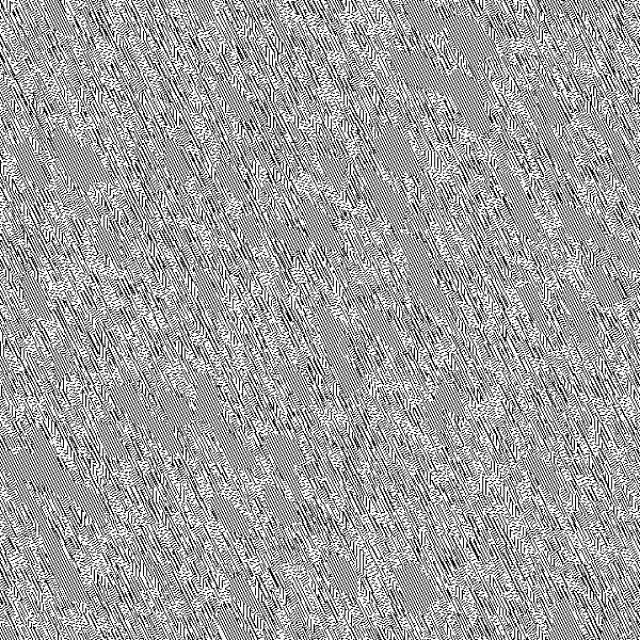
Write a Shadertoy shader that draws this pattern.

```glsl
const float GRID = 600.0;                        // cells across the canvas
const vec2 FINE_PATCH = vec2(5.5, 12.0);         // patch sizes in cells
const vec2 COARSE_PATCH = vec2(20.0, 34.0);
const float COARSE_SHARE = 0.13;
const vec3 INK = vec3(0.0);
const vec3 PAPER = vec3(1.0);
const int SAMPLES = 4;                           // per pixel side

vec3 hash3(vec2 p, float seed) {
    vec3 q = fract((p.xyx + seed) * vec3(0.1031, 0.1030, 0.0973));
    q += dot(q, q.yxz + 33.33);
    return fract((q.xxy + q.yzz) * q.zyx);
}

// Cellular noise: id of the nearest jittered point
vec2 nearestPatch(vec2 p, float seed) {
    vec2 base = floor(p), best = base;
    float bestDist = 1e3;
    for (int j = -1; j <= 1; j++)
    for (int i = -1; i <= 1; i++) {
        vec2 id = base + vec2(i, j);
        vec2 delta = id + hash3(id, seed).xy - p;
        float d = dot(delta, delta);
        if (d < bestDist) { bestDist = d; best = id; }
    }
    return best;
}

// Slanted strokes: the first `filled` of every `period` steps are inked
float strokes(vec2 cell, float period, float filled) {
    float phase = mod(2.0 * cell.x + cell.y + 0.25, period);
    return 1.0 - step(filled, phase);
}

// Stacks of short dashes that drift along the slant, right end dropped
float dashes(vec2 cell, float rowGap, float period) {
    float column = mod(cell.x + floor(cell.y * 0.5) + 0.25, period);
    float row = mod(cell.y + step(2.0, column) + 0.25, rowGap);
    return (1.0 - step(1.0, row)) * (1.0 - step(period - 1.0, column));
}

// Upright bars
float bars(vec2 cell) {
    return 1.0 - step(1.0, mod(cell.x + 0.25, 3.0));
}

// Choose one small weave by a random value
float motif(vec2 cell, float pick) {
    if (pick < 0.22) return strokes(cell, 5.0, 2.0);   // tight
    if (pick < 0.44) return strokes(cell, 7.0, 3.0);   // bold
    if (pick < 0.58) return strokes(cell, 6.0, 2.0);   // open
    if (pick < 0.80) return dashes(cell, 3.0, 5.0);
    if (pick < 0.94) return dashes(cell, 2.0, 4.0);
    return bars(cell);
}

// Slanted patches: a few large calm ones among many small mixed ones
float weave(vec2 cell) {
    vec2 sheared = vec2(cell.x + 0.5 * cell.y, cell.y);
    vec2 coarse = nearestPatch(sheared / COARSE_PATCH, 17.0);
    if (hash3(coarse, 71.0).z < COARSE_SHARE) return motif(cell, 0.0);

    vec2 fine = nearestPatch(sheared / FINE_PATCH, 43.0);
    vec3 rnd = hash3(fine, 91.0);
    return motif(cell + floor(rnd.xy * 12.0), rnd.z);
}

void mainImage(out vec4 fragColor, in vec2 fragCoord) {
    // Average the cells under the pixel to smooth their edges
    float ink = 0.0;
    for (int j = 0; j < SAMPLES; j++)
    for (int i = 0; i < SAMPLES; i++) {
        vec2 offset = (vec2(i, j) + 0.5) / float(SAMPLES) - 0.5;
        vec2 uv = (fragCoord + offset) / iResolution.y;
        ink += weave(floor(uv * GRID));
    }
    ink /= float(SAMPLES * SAMPLES);
    fragColor = vec4(mix(PAPER, INK, ink), 1.0);
}
```
